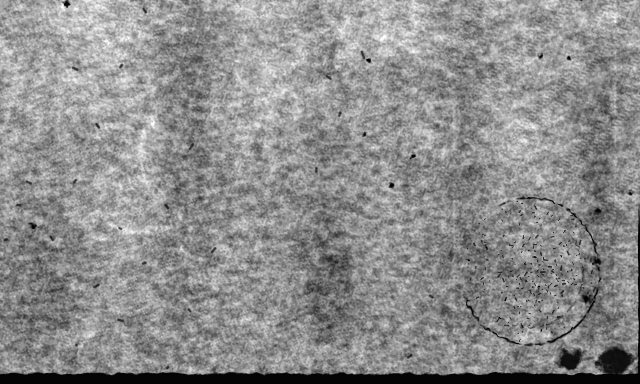
This texture is drawn by a WebGL 2 fragment shader. Its source:

```glsl
#version 300 es
precision highp float;
// Worn grey paper: soft blotches and dark vertical bands under fibrous grain,
// with pale watermark strokes, a broken round ink stamp, stray ink spots
// and a ragged black margin. Lengths are in canvas heights.
uniform vec2 u_resolution;
out vec4 outColor;

#define PAPER_TONE 0.592
#define GRAIN 0.27
#define MOTTLE 0.42
#define FIBRE 0.19
#define BAND_SPACING 0.362
#define BAND_DEPTH 0.080
#define STAMP_CENTER vec2(1.380, 0.293)
#define STAMP_RADIUS 0.187
#define MARGIN_HEIGHT 0.027
#define INK_TONE 0.015

float hash(vec2 p) {
  return fract(sin(dot(p, vec2(127.1, 311.7))) * 43758.5453);
}

float noise(vec2 p) {
  vec2 i = floor(p), f = fract(p);
  f = f * f * (3.0 - 2.0 * f);
  return mix(mix(hash(i), hash(i + vec2(1, 0)), f.x),
             mix(hash(i + vec2(0, 1)), hash(i + vec2(1, 1)), f.x), f.y);
}

float fbm(vec2 p) {
  float sum = 0.0, amp = 0.5;
  for (int i = 0; i < 4; i++) {
    sum += amp * noise(p);
    p = p * 1.93 + 17.3;
    amp *= 0.5;
  }
  return sum / 0.9375;
}

float blob(vec2 p, vec2 c, vec2 r) {
  vec2 d = (p - c) / r;
  return exp(-dot(d, d));
}

// Soft ring section facing dir; spread is the cosine of its half angle
float arc(vec2 d, float radius, float width, vec2 dir, float spread) {
  float facing = dot(d, dir) / max(length(d), 1e-4);
  return exp(-pow((length(d) - radius) / width, 2.0)) * smoothstep(spread - 0.1, spread + 0.1, facing);
}

float spot(vec2 p, vec2 c, float r) {
  float edge = length(p - c) + (noise(p * 160.0) - 0.5) * r;
  return 1.0 - smoothstep(r * 0.25, r * 1.15, edge);
}

// One short random stroke per cell, kept where its hash is below density
float flecks(vec2 p, float cell, float density, float seed) {
  vec2 id = floor(p / cell) + seed, q = fract(p / cell) - 0.5;
  q -= 0.3 * (vec2(hash(id + 3.1), hash(id + 7.7)) - 0.5);
  float a = 6.2832 * hash(id + 1.9);
  vec2 dir = vec2(cos(a), sin(a));
  float reach = 0.28 * hash(id + 5.3);
  float dist = length(q - dir * clamp(dot(q, dir), -reach, reach));
  return hash(id) < density ? 1.0 - smoothstep(0.03, 0.18, dist) : 0.0;
}

float paperTone(vec2 p) {
  float t = PAPER_TONE + 0.06 * (p.y - 0.5) + 0.09 * (fbm(p * 8.0) - 0.5);
  // Evenly spaced dark bands; the first and third fade towards the top
  for (int i = 0; i < 5; i++) {
    float x = 0.122 + BAND_SPACING * float(i);
    float top = i == 0 ? 0.0 : i == 2 ? 0.5 : 0.9;
    float fade = mix(1.0, top, smoothstep(0.40, 0.75, p.y)) * smoothstep(0.03, 0.18, p.y);
    t -= BAND_DEPTH * fade * exp(-pow((p.x - x) / 0.068, 2.0));
  }
  // Bright areas
  t += 0.14 * blob(p, vec2(0.26, 0.90), vec2(0.15, 0.18));
  t += 0.08 * blob(p, vec2(0.02, 0.80), vec2(0.08, 0.08));
  t += 0.11 * blob(p, vec2(0.70, 0.76), vec2(0.11, 0.12));
  t += 0.14 * blob(p, vec2(1.02, 0.96), vec2(0.15, 0.10));
  t += 0.07 * blob(p, vec2(0.68, 0.98), vec2(0.13, 0.07));
  t += 0.10 * blob(p, vec2(1.34, 0.61), vec2(0.07, 0.12));
  t += 0.08 * blob(p, vec2(0.37, 0.60), vec2(0.08, 0.16));
  t += 0.06 * blob(p, vec2(0.30, 0.42), vec2(0.12, 0.10));
  t += 0.25 * blob(p, vec2(1.59, 0.96), vec2(0.030, 0.025));
  t += 0.05 * blob(p, vec2(1.64, 0.25), vec2(0.05, 0.18));
  // Dark areas
  t -= 0.11 * blob(p, vec2(0.50, 0.82), vec2(0.07, 0.08));
  t -= 0.08 * blob(p, vec2(1.08, 0.78), vec2(0.12, 0.05));
  t -= 0.05 * blob(p, vec2(1.22, 0.72), vec2(0.04, 0.18));
  t -= 0.08 * blob(p, vec2(0.86, 0.27), vec2(0.10, 0.14));
  t -= 0.11 * blob(p, vec2(1.55, 0.60), vec2(0.045, 0.17));
  t -= 0.08 * blob(p, vec2(0.10, 0.26), vec2(0.13, 0.15));
  t -= 0.04 * blob(p, vec2(1.38, 0.28), vec2(0.17, 0.17));
  return t;
}

float watermark(vec2 p) {
  vec2 w = p + 0.016 * (vec2(noise(p * 25.0), noise(p * 25.0 + 9.0)) - 0.5);
  float m = arc((w - vec2(0.415, 0.595)) * vec2(1.0, 0.55), 0.050, 0.007, vec2(-1, 0), 0.2);
  m += arc((w - vec2(0.36, 0.47)) * vec2(0.7, 1.0), 0.075, 0.006, vec2(0, -1), 0.2);
  m += arc(w - vec2(0.54, 0.40), 0.080, 0.006, vec2(-0.9, -0.43), 0.5);
  m += arc(w - vec2(0.28, 0.07), 0.075, 0.005, vec2(-0.5, 0.86), 0.3);
  // Thin vertical lines
  vec4 line = (p.x - vec4(0.152, 0.495, 1.182, 1.602)) / 0.004;
  return m + 0.55 * dot(exp(-line * line), vec4(0.4, 0.6, 0.8, 1.0));
}

float stampInk(vec2 p) {
  vec2 d = (p - STAMP_CENTER) * vec2(1.03, 0.98);
  float worn = noise(p * 100.0);
  vec2 wobble = d + 0.007 * (noise(p * 110.0 + 5.0) - 0.5);
  float ink = arc(wobble, STAMP_RADIUS, 0.0029, vec2(0.93, -0.37), -0.74) * smoothstep(0.0, 0.55, worn);
  ink += 0.5 * arc(wobble, 0.143, 0.0025, vec2(0.70, -0.71), 0.1) * smoothstep(0.3, 0.6, worn);
  float inside = 1.0 - smoothstep(0.175, 0.190, length(d));
  float density = inside * (0.10 + 0.45 * blob(p, vec2(1.40, 0.27), vec2(0.075, 0.09)));
  for (int i = 0; i < 3; i++) {
    float k = float(i), turn = 0.5 + k;
    vec2 q = mat2(cos(turn), sin(turn), -sin(turn), cos(turn)) * p;
    ink += 0.7 * flecks(q, 0.012 + 0.004 * k, density * 0.7, 31.0 * k);
  }
  return min(ink, 1.0);
}

float strayInk(vec2 p) {
  float ink = 0.7 * flecks(p, 0.030, 0.002, 83.0);
  ink += spot(p, vec2(0.174, 0.992), 0.011) + spot(p, vec2(0.085, 0.412), 0.011);
  ink += spot(p, vec2(1.408, 0.853), 0.009) + spot(p, vec2(1.482, 0.848), 0.007);
  ink += spot(p, vec2(1.076, 0.592), 0.009) + spot(p, vec2(1.020, 0.516), 0.008);
  ink += spot(p, vec2(0.950, 0.649), 0.007) + spot(p, vec2(0.961, 0.844), 0.008);
  ink += spot(p, vec2(1.553, 0.319), 0.014) + spot(p, vec2(1.529, 0.223), 0.014);
  ink += spot(p, vec2(1.558, 0.453), 0.009) + spot(p, vec2(1.642, 0.497), 0.008);
  return min(ink, 1.0);
}

float marginInk(vec2 p, float aspect) {
  float rough = fbm(p * 45.0) - 0.5;
  float ink = 1.0 - smoothstep(-0.002, 0.003, p.y - MARGIN_HEIGHT - 0.014 * rough);
  float smear = max(blob(p, vec2(1.605, 0.058), vec2(0.062, 0.047)), blob(p, vec2(1.486, 0.060), vec2(0.036, 0.026)));
  ink = max(ink, 0.92 * smoothstep(0.32, 0.66, smear + 1.0 * rough));
  float side = smoothstep(-0.006, -0.003, p.x - aspect + 0.006 * rough);
  return max(ink, side * (1.0 - smoothstep(0.40, 0.50, p.y)));
}

void main() {
  vec2 p = gl_FragCoord.xy / u_resolution.y;
  float tone = paperTone(p);
  tone += 0.20 * watermark(p) * (0.25 + noise(p * 55.0));
  // Fine grain, soft mottle and horizontal fibres
  vec2 g = mat2(0.94, 0.34, -0.34, 0.94) * p;
  tone += GRAIN * (noise(g * 220.0) - 0.5) + MOTTLE * (fbm(p * 52.0) - 0.5);
  tone += FIBRE * (noise(p * vec2(50.0, 120.0) + 40.0) - 0.5);
  tone += 0.06 * (noise(p * vec2(14.0, 100.0)) - 0.5);
  float ink = max(max(stampInk(p), strayInk(p)), marginInk(p, u_resolution.x / u_resolution.y));
  outColor = vec4(vec3(mix(clamp(tone, 0.0, 1.0), INK_TONE, ink)), 1.0);
}
```
